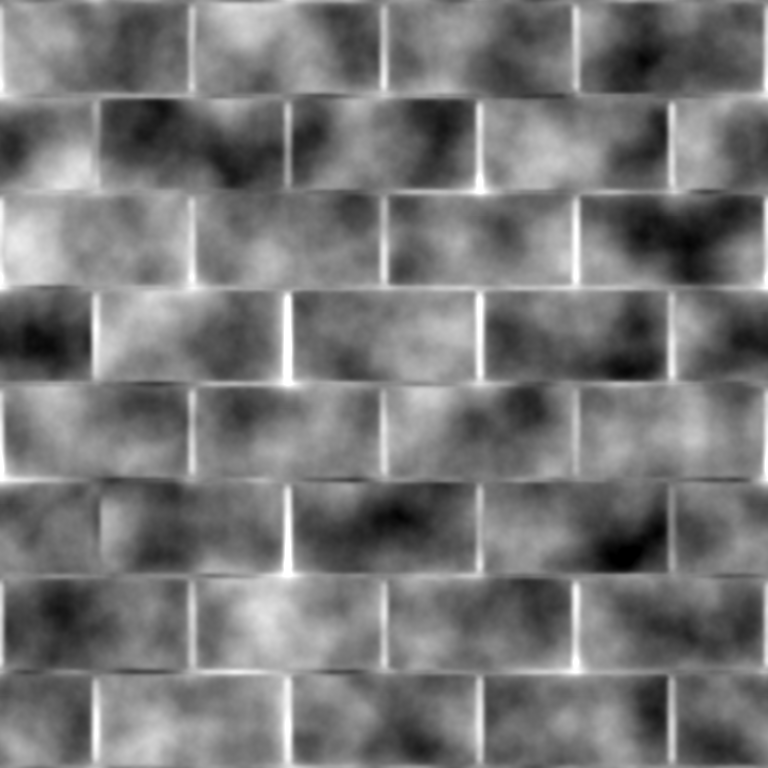
Give the GLSL for this texture map, as a WebGL 1 fragment shader.

```glsl
precision highp float;
// Greyscale height map of a worn running-bond brick wall with soft, fading joints.

uniform vec2 u_resolution;

const vec2 BRICKS = vec2(4.0, 8.0);   // repeats across and down
const float CORNER_RADIUS = 0.010;
const float BED_WIDTH = 0.0045;       // level joints
const float UPRIGHT_WIDTH = 0.0072;   // joints between neighbours in a row
const float HALO_WIDTH = 0.013;

float hash(vec2 p, float seed) {
  vec3 q = fract(vec3(p.xyx + seed * 7.31) * vec3(0.1031, 0.1030, 0.0973));
  q += dot(q, q.yzx + 33.33);
  return fract((q.x + q.y) * q.z);
}

// Slope of one lattice corner, evaluated at an offset from it.
float cornerSlope(vec2 corner, vec2 offset, float period, float seed) {
  float angle = 6.28318 * hash(mod(corner, period), seed);
  return dot(vec2(cos(angle), sin(angle)), offset);
}

float gradientNoise(vec2 p, float period, float seed) {
  vec2 i = floor(p);
  vec2 f = p - i;
  vec2 u = f * f * f * (f * (f * 6.0 - 15.0) + 10.0);
  vec2 e = vec2(1.0, 0.0);
  float low = mix(cornerSlope(i, f, period, seed),
                  cornerSlope(i + e, f - e, period, seed), u.x);
  float high = mix(cornerSlope(i + e.yx, f - e.yx, period, seed),
                   cornerSlope(i + 1.0, f - 1.0, period, seed), u.x);
  return mix(low, high, u.y);
}

// Tiling cloud noise; frequency is the number of cells across the canvas.
float clouds(vec2 p, float frequency, float seed) {
  float sum = 0.0;
  float gain = 1.0;
  for (int octave = 0; octave < 5; octave++) {
    sum += gain * gradientNoise(p * frequency, frequency, seed);
    frequency *= 2.0;
    gain *= 0.42;
    seed += 1.7;
  }
  return sum;
}

// Horizontal brick coordinate in a row; every other row moves by half a brick.
float bondX(float x, float row) {
  return x + 0.5 * mod(row + 1.0, 2.0);
}

// Distance inward from the edge of a rounded box; negative outside.
float roundedInset(vec2 p, vec2 halfSize, float radius) {
  vec2 q = abs(p) - halfSize + radius;
  return radius - length(max(q, 0.0)) - min(max(q.x, q.y), 0.0);
}

float bell(float x, float width) {
  return exp(-x * x / (width * width));
}

// How well one upright joint has been kept, from 0 to 1.
float jointStrength(float x, float row) {
  return hash(mod(vec2(floor(x + 0.5), row), BRICKS), 5.0);
}

// Bright pile at the foot of each upright joint.
float jointFoot(vec2 grid, vec2 brickSize) {
  float row = floor(grid.y + 0.25);
  float x = bondX(grid.x, row);
  vec2 d = (vec2(x - floor(x + 0.5), grid.y - row)) * brickSize;
  float strength = jointStrength(x, row);
  float rise = d.y > 0.0 ? d.y / 0.020 : -d.y / 0.008;
  float side = sqrt(d.x * d.x + 0.00002) / 0.015;
  return (0.2 + 0.55 * strength * strength) * exp(-(rise + side) / mix(0.8, 1.2, strength));
}

void main() {
  vec2 p = gl_FragCoord.xy / u_resolution;
  vec2 grid = p * BRICKS;
  vec2 brickSize = 1.0 / BRICKS;

  // Brick cell, its identity and its distances to the joints
  float row = floor(grid.y);
  vec2 bond = vec2(bondX(grid.x, row), grid.y);
  vec2 id = mod(floor(bond), BRICKS);
  vec2 local = (fract(bond) - 0.5) * brickSize;
  vec2 edge = 0.5 * brickSize - abs(local);
  float inset = max(roundedInset(local, 0.5 * brickSize, CORNER_RADIUS), 0.0);

  // Cloudy face, different in each brick, over stains that cross the wall
  float seed = 1.0 + id.x + id.y * BRICKS.x;
  float stain = clouds(p, 4.0, 43.0);
  float tone = 0.395 + 0.2 * (hash(id, 2.0) - 0.5);
  float face = tone + 0.56 * clouds(p, 8.0, seed) + 0.25 * stain;

  // Mortar fades into the wall in places; upright joints are brighter
  float mortar = 0.52 + 0.45 * clouds(p, 8.0, 61.0) + 0.35 * stain;
  float upright = bell(edge.x, 0.011) * smoothstep(0.0, 0.016, edge.y);
  float boost = upright * (0.1 + 0.28 * jointStrength(bond.x, row));
  float joint = bell(inset, mix(BED_WIDTH, UPRIGHT_WIDTH, upright));
  float halo = exp(-inset / HALO_WIDTH);

  float height = face + 0.2 * halo * mortar;
  height = mix(height, mortar + boost, joint);
  height += jointFoot(grid, brickSize) * smoothstep(0.15, 0.6, mortar);

  gl_FragColor = vec4(vec3(clamp(height, 0.0, 1.0)), 1.0);
}
```
